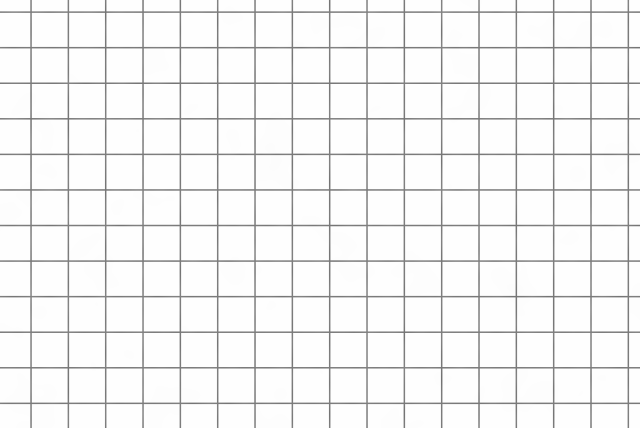
Write a Shadertoy shader that draws this pattern.

```glsl
// A sheet of white paper ruled with a thin grey grid of slightly wide cells.
// Each line family is a repeated distance with box-filtered coverage;
// gradient noise adds faint mottling to the paper and wear to the ink.

#define PITCH      vec2(0.05833, 0.08310)  // line spacing, share of canvas
#define FIRST_LINE vec2(0.04850, 0.05760)  // first line from left and bottom
#define LINE_WIDTH 0.0035                  // share of canvas height
#define INK_GREY   0.485
#define INK_WEAR   0.06
#define PAPER_TONE 0.998
#define MOTTLE     0.012

vec2 hashGradient(vec2 cell) {
    vec3 p = fract(cell.xyx * vec3(0.1031, 0.1030, 0.0973));
    p += dot(p, p.yzx + 33.33);
    float angle = 6.2832 * fract((p.x + p.y) * p.z);
    return vec2(cos(angle), sin(angle));
}

float gradientNoise(vec2 p) {
    vec2 i = floor(p), f = fract(p);
    vec2 u = f * f * f * (f * (f * 6.0 - 15.0) + 10.0);
    float a = dot(hashGradient(i), f);
    float b = dot(hashGradient(i + vec2(1, 0)), f - vec2(1, 0));
    float c = dot(hashGradient(i + vec2(0, 1)), f - vec2(0, 1));
    float d = dot(hashGradient(i + vec2(1, 1)), f - vec2(1, 1));
    return mix(mix(a, b, u.x), mix(c, d, u.x), u.y);
}

// Distance to the nearest vertical (x) and horizontal (y) line
vec2 gridDistance(vec2 uv, vec2 aspect) {
    vec2 phase = (uv - FIRST_LINE) / PITCH;
    return abs(phase - round(phase)) * PITCH * aspect;
}

// Share of a pixel covered by a line at the given distance
vec2 lineCoverage(vec2 dist, float pixel) {
    float halfWidth = 0.5 * LINE_WIDTH;
    vec2 right = min(dist + 0.5 * pixel, vec2(halfWidth));
    vec2 left = max(dist - 0.5 * pixel, vec2(-halfWidth));
    return clamp((right - left) / pixel, 0.0, 1.0);
}

void mainImage(out vec4 fragColor, in vec2 fragCoord) {
    vec2 uv = fragCoord / iResolution.xy;
    vec2 aspect = vec2(iResolution.x / iResolution.y, 1.0);
    vec2 p = uv * aspect;

    // Paper with faint, mostly invisible patches
    float patches = gradientNoise(p * 7.0) + 0.5 * gradientNoise(p * 19.0 + 5.3);
    float paper = PAPER_TONE - MOTTLE * max(patches, 0.0);

    // Ruled lines, joined without darkening at the crossings
    vec2 cover = lineCoverage(gridDistance(uv, aspect), 1.0 / iResolution.y);
    float ruled = 1.0 - (1.0 - cover.x) * (1.0 - cover.y);
    float ink = INK_GREY + INK_WEAR * gradientNoise(p * 24.0 + 11.7);

    fragColor = vec4(vec3(mix(paper, ink, ruled)), 1.0);
}
```
